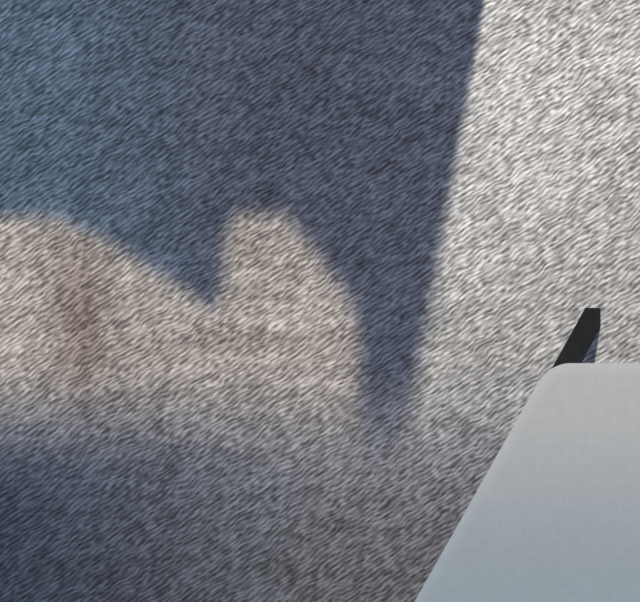
Reproduce this texture procedurally as a Shadertoy shader.

```glsl
// Twill fabric in soft window light and shadow, with a pale cushion and dark leg at lower right.

const vec3 SHADE_LEFT  = vec3(0.32, 0.38, 0.45);
const vec3 SHADE_RIGHT = vec3(0.30, 0.32, 0.38);
const vec3 SUN_RIGHT   = vec3(0.72, 0.71, 0.70);
const vec3 SUN_PATCH   = vec3(0.64, 0.61, 0.59);
const vec3 BROWN_TINT  = vec3(0.80, 0.76, 0.75);
const vec3 LOW_LEFT    = vec3(0.25, 0.28, 0.34);
const vec3 LOW_RIGHT   = vec3(0.43, 0.43, 0.45);
const vec3 CUSHION_TOP = vec3(0.70, 0.70, 0.70);
const vec3 CUSHION_LOW = vec3(0.57, 0.61, 0.64);
const vec3 LEG_COLOR   = vec3(0.16, 0.165, 0.17);
const float TWILL_ANGLE = 0.60;
const float TWILL_COUNT = 135.0;
const float TWILL_DEPTH = 0.13;
const float YARN_DEPTH  = 0.46;
const float PATCH_BLUR  = 0.026;

// Outline of the sunlit patch, in units of the canvas height
const int PATCH_POINTS = 14;
const vec2 PATCH[PATCH_POINTS] = vec2[](
    vec2(-0.20, 0.645), vec2(0.09, 0.640), vec2(0.18, 0.600), vec2(0.25, 0.555),
    vec2(0.35, 0.493), vec2(0.368, 0.52), vec2(0.373, 0.61), vec2(0.395, 0.645),
    vec2(0.47, 0.645), vec2(0.52, 0.590), vec2(0.585, 0.50), vec2(0.597, 0.44),
    vec2(0.59, 0.15), vec2(-0.20, 0.15));

float hash(vec2 p) {
    vec3 h = fract(vec3(p.xyx) * 0.1031);
    h += dot(h, h.yzx + 33.33);
    return fract((h.x + h.y) * h.z);
}

float noise(vec2 p) {
    vec2 i = floor(p), f = fract(p);
    f = f * f * (3.0 - 2.0 * f);
    return mix(mix(hash(i), hash(i + vec2(1, 0)), f.x),
               mix(hash(i + vec2(0, 1)), hash(i + vec2(1, 1)), f.x), f.y);
}

// Signed distance to the patch outline, negative inside
float patchDistance(vec2 p) {
    float d = 1e9, side = 1.0;
    for (int i = 0, j = PATCH_POINTS - 1; i < PATCH_POINTS; j = i, i++) {
        vec2 e = PATCH[j] - PATCH[i], w = p - PATCH[i];
        vec2 b = w - e * clamp(dot(w, e) / dot(e, e), 0.0, 1.0);
        d = min(d, dot(b, b));
        bvec3 c = bvec3(p.y >= PATCH[i].y, p.y < PATCH[j].y, e.x * w.y > e.y * w.x);
        if (all(c) || all(not(c))) side = -side;
    }
    return side * sqrt(d);
}

// Signed distance to the line a-b, positive on its left
float leftOf(vec2 p, vec2 a, vec2 b) {
    vec2 d = normalize(b - a);
    return dot(p - a, vec2(-d.y, d.x));
}

float cover(float d) {
    float px = 1.0 / iResolution.y;
    return 1.0 - smoothstep(-px, px, d);
}

// Brightness factor of the diagonal weave
float weave(vec2 p) {
    float c = cos(TWILL_ANGLE), s = sin(TWILL_ANGLE);
    vec2 q = vec2(c * p.x + s * p.y, c * p.y - s * p.x) + 3.0;
    float wobble = noise(p * 45.0) * 0.9 + noise(p * 130.0 + 9.0) * 0.4;
    float ridge = sin(6.2832 * (q.y * TWILL_COUNT + wobble));
    float yarn = noise(q * vec2(110.0, 250.0)) - 0.5;
    float slub = noise(p * vec2(90.0, 22.0)) + noise(p * vec2(14.0, 75.0)) - 1.0;
    float cloud = noise(p * 9.0 + 4.0) - 0.5;
    return 1.0 + TWILL_DEPTH * ridge + YARN_DEPTH * yarn + 0.10 * slub + 0.07 * cloud;
}

vec3 fabricLight(vec2 p) {
    // Long shadow edge, softer towards the bottom
    float edge = 0.805 - 0.181 * (1.0 - p.y);
    float blur = mix(0.040, 0.007, clamp(p.y, 0.0, 1.0));
    float sun = smoothstep(-blur, blur, p.x - edge);
    float glow = 1.0 - smoothstep(-PATCH_BLUR, PATCH_BLUR, patchDistance(p));

    // Brown band and faint crease inside the patch
    vec2 b = (p - vec2(0.135, 0.47)) / vec2(0.045, 0.13);
    vec3 patchColor = SUN_PATCH * mix(vec3(1.0), BROWN_TINT, exp(-dot(b, b)));
    float crease = exp(-pow((p.y - 0.435) / 0.012, 2.0)) * smoothstep(0.1, 0.45, p.x)
                 * (1.0 - smoothstep(0.65, 0.8, p.x));

    vec3 col = mix(SHADE_LEFT, SHADE_RIGHT, smoothstep(0.0, 0.5, p.x));
    col = mix(col, patchColor, glow);
    col = mix(col, SUN_RIGHT * mix(0.90, 1.02, smoothstep(0.35, 0.8, p.y)), sun);
    col *= 1.0 - 0.10 * crease;

    // Lower dusk
    vec3 low = mix(LOW_LEFT, LOW_RIGHT, smoothstep(-0.05, 0.65, p.x));
    low *= mix(0.88, 1.08, smoothstep(0.0, 0.3, p.y));
    return mix(low, col, smoothstep(0.19, 0.42, p.y));
}

void mainImage(out vec4 fragColor, in vec2 fragCoord) {
    vec2 p = fragCoord / iResolution.y;
    vec3 col = fabricLight(p);

    // Leg and the small shadow beside it
    float leg = max(leftOf(p, vec2(0.921, 0.395), vec2(0.972, 0.487)), max(p.y - 0.488, p.x - 0.997));
    float inner = leftOf(p, vec2(0.997, 0.455), vec2(0.965, 0.395));
    float gap = max(leg, leftOf(p, vec2(0.997, 0.455), vec2(0.987, 0.395)));
    col = mix(col, SHADE_RIGHT, cover(gap));
    col *= weave(p);
    col = mix(col, LEG_COLOR * (0.95 + 0.1 * noise(p * 120.0)), cover(max(leg, inner)));

    // Cushion with a rounded corner
    const float r = 0.03;
    vec2 c = vec2(leftOf(p, vec2(0.688, 0.0), vec2(0.905, 0.385)), p.y - 0.397) + r;
    float cushion = length(max(c, 0.0)) + min(max(c.x, c.y), 0.0) - r;
    vec3 cloth = mix(CUSHION_LOW, CUSHION_TOP, smoothstep(0.0, 0.40, p.y));
    cloth += 0.03 * smoothstep(-0.025, 0.0, cushion);
    cloth *= 0.98 + 0.02 * noise(p * vec2(60.0, 300.0)) + 0.02 * noise(p * vec2(300.0, 60.0));
    col = mix(col, cloth, cover(cushion));

    fragColor = vec4(clamp(col, 0.0, 1.0), 1.0);
}
```
